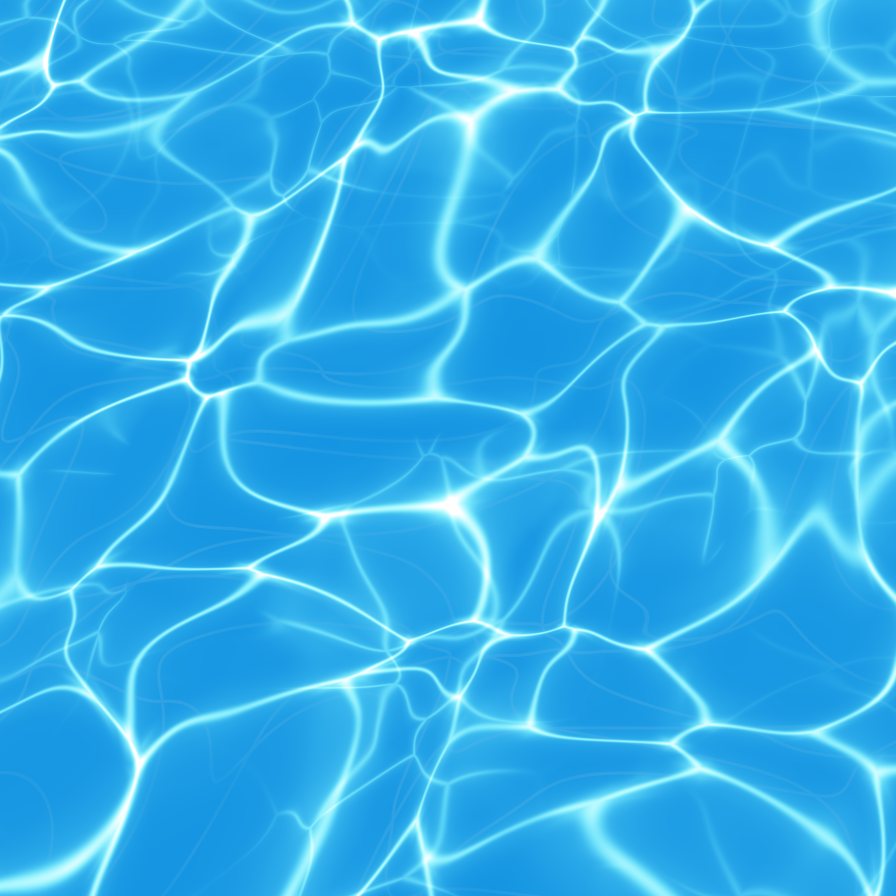
This texture is drawn by a Shadertoy shader. Its source:

```glsl
// Sunlit pool water: a net of bright caustic lines over blue, with soft veils
// and faint refracted tile joints. Cellular noise gives the net, layered sines
// bend it, and one tone value drives the whole blue-to-white colour ramp.

const vec2  CELLS_NEAR   = vec2(5.0, 6.0);   // cells per canvas at the bottom
const vec2  CELLS_FAR    = vec2(1.8, 1.6);   // extra cells towards the top
const float SLANT        = 0.25;             // rise of the net to the right
const float BEND         = 0.42;             // waviness of the net
const float TILE_BEND    = 0.72;             // waviness of the tile joints
const float TILE_SCALE   = 1.25;             // tiles per cell
const float JOINT_WIDTH  = 0.0017;           // in canvas heights
const float JOINT_OPACITY = 0.30;
const float BASE_TONE    = 0.075;
const float HALO_GAIN    = 0.125;
const float LINE_GAIN    = 0.58;
const float KNOT_GAIN    = 0.55;
const float VEIL_GAIN    = 0.12;
const float SWELL_GAIN   = 0.055;
const vec3  JOINT_COLOUR = vec3(0.36, 0.70, 0.87);
const vec2  DEEP_GAP     = vec2(0.40, 0.11); // green and blue missing in deep water

vec2 hash2(vec2 cell) {
    vec2 k = vec2(dot(cell, vec2(127.1, 311.7)), dot(cell, vec2(269.5, 183.3)));
    return fract(sin(k) * 43758.545);
}

// Bends space with rotated sines of rising frequency.
vec2 ripple(vec2 p, float strength) {
    mat2 turn = mat2(0.80, 0.60, -0.60, 0.80);
    mat2 axes = turn;
    float freq = 1.7;
    for (int i = 0; i < 4; i++) {
        vec2 phase = vec2(1.3, 4.1) * float(i + 1);
        p += strength * sin(freq * (axes * p.yx) + phase) / freq;
        axes = turn * axes;
        freq *= 1.55;
    }
    return p;
}

// Smooth irregular field from 0 to 1.
float swell(vec2 p) {
    vec2 q = ripple(p, 0.8);
    float s = sin(q.x * 1.3 + 0.7) * sin(q.y * 1.7 + 2.0);
    s += 0.6 * sin(q.x * 2.3 - q.y * 1.9 + 1.0);
    return clamp(0.5 + 0.33 * s, 0.0, 1.0);
}

// Cellular noise: x is zero on cell borders, y is zero at their junctions.
vec2 cellNet(vec2 p) {
    vec2 home = floor(p);
    vec3 nearest = vec3(9.0);
    for (int j = -2; j <= 2; j++) {
        for (int i = -2; i <= 2; i++) {
            vec2 cell = home + vec2(i, j);
            vec2 seed = cell + 0.08 + 0.84 * hash2(cell);
            float d = length(seed - p);
            if (d < nearest.x) nearest = vec3(d, nearest.xy);
            else if (d < nearest.y) nearest = vec3(nearest.x, d, nearest.y);
            else nearest.z = min(nearest.z, d);
        }
    }
    return nearest.yz - nearest.x;
}

float bell(float d, float width) {
    return exp(-d * d / (width * width));
}

// Thin line of constant canvas width along each half-integer of a field.
float joint(float field) {
    float slope = length(vec2(dFdx(field), dFdy(field))) * iResolution.y;
    float d = abs(fract(field) - 0.5) / max(slope, 2.0);
    float soft = 0.7 / iResolution.y;
    return 1.0 - smoothstep(JOINT_WIDTH - soft, JOINT_WIDTH + soft, d);
}

vec3 waterColour(float tone) {
    float x = tone - 0.1;
    vec2 fade = exp(-vec2(2.5, 3.4) * x - vec2(3.0, 4.0) * x * x);
    return vec3(tone, 1.0 - DEEP_GAP * fade);
}

void mainImage(out vec4 fragColor, in vec2 fragCoord) {
    // Tilted water plane: cells shrink towards the top
    vec2 uv = fragCoord / iResolution.y;
    vec2 p = vec2(uv.x - 0.5, uv.y) * (CELLS_NEAR + CELLS_FAR * uv.y);
    p.y -= SLANT * p.x;

    // Main caustic net with uneven width and brightness
    vec2 net = cellNet(ripple(p, BEND) + 7.0);
    float power = swell(p * 0.9 + 3.0);
    float spread = swell(p * 0.8 + 11.0);
    float width = mix(0.032, 0.085, spread * spread);
    float tone = BASE_TONE + HALO_GAIN * (0.5 + spread) * exp(-net.x / 0.20);
    tone += LINE_GAIN * mix(0.22, 1.0, power) * bell(net.x, width);
    tone += KNOT_GAIN * power * bell(net.y, 0.13);

    // Finer, fainter folds and broad light patches
    vec2 folds = cellNet(ripple(p * 1.35 + 19.0, BEND * 1.2));
    float mask = smoothstep(0.35, 0.85, swell(p * 0.7 + 23.0));
    mask = mix(mask, 1.0, 0.35 * smoothstep(0.6, 1.0, uv.y));
    tone += VEIL_GAIN * mask * (exp(-folds.x / 0.16) + 1.2 * bell(folds.x, 0.05));
    tone += SWELL_GAIN * swell(p * 1.1 + 31.0) * (0.4 + mask);

    // Tile joints seen through the moving surface
    vec2 tile = ripple(p, TILE_BEND) * TILE_SCALE;
    float joints = max(joint(tile.x * 0.75 + tile.y * 0.65), joint(tile.y * 0.9 - tile.x * 0.35));
    joints *= JOINT_OPACITY * (0.4 + 0.8 * swell(p + 41.0));

    vec3 colour = waterColour(min(tone, 1.0));
    colour = mix(colour, max(colour, JOINT_COLOUR), joints);
    fragColor = vec4(colour, 1.0);
}
```
